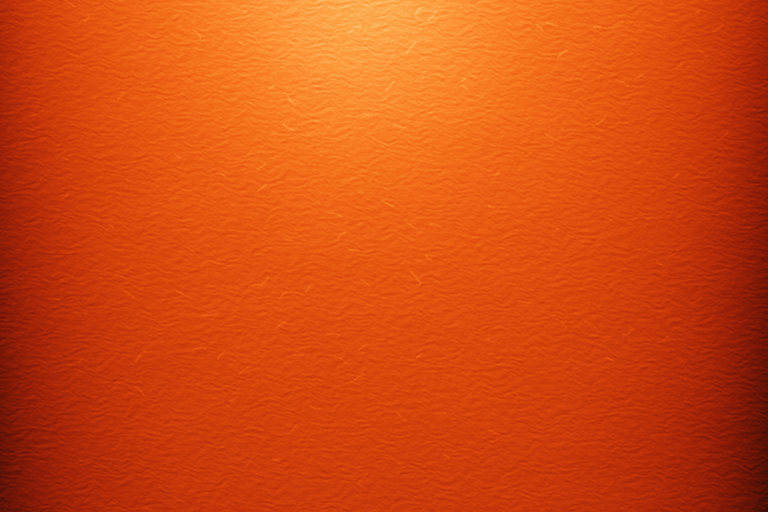
Write a Shadertoy shader that draws this texture.

```glsl
// Orange fibrous paper lit from the top centre, with dark side edges.

vec2 hash2(vec2 cell) {
    uvec2 q = uvec2(ivec2(cell)) * uvec2(1597334673u, 3812015801u);
    uint n = (q.x ^ q.y) * 1597334673u;
    n = (n ^ (n >> 15)) * 2246822519u;
    n ^= n >> 13;
    return vec2(n & 65535u, n >> 16) / 65535.0;
}

float gradientDot(vec2 cell, vec2 offset) {
    float angle = 6.28318 * hash2(cell).x;
    return dot(vec2(cos(angle), sin(angle)), offset);
}

float gradientNoise(vec2 p) {
    vec2 i = floor(p), f = p - i;
    vec2 u = f * f * f * (f * (f * 6.0 - 15.0) + 10.0);
    vec2 e = vec2(1.0, 0.0);
    return mix(mix(gradientDot(i, f), gradientDot(i + e, f - e), u.x),
               mix(gradientDot(i + e.yx, f - e.yx), gradientDot(i + 1.0, f - 1.0), u.x), u.y);
}

// Pulp height: bent strands lying mostly sideways, over a finer tooth
float pulpHeight(vec2 p) {
    vec2 bend = vec2(gradientNoise(p * 24.0), gradientNoise(p * 24.0 + 71.0));
    vec2 q = p + 0.014 * bend;
    float strands = gradientNoise(q * vec2(42.0, 115.0));
    float crossing = gradientNoise(mat2(0.9, 0.42, -0.42, 0.9) * q * vec2(65.0, 150.0) + 37.0);
    float tooth = gradientNoise(p * vec2(130.0, 210.0) + 113.0);
    return strands + 0.7 * crossing + 0.45 * tooth;
}

// Sparse pale hairs, one candidate per cell
float looseFibres(vec2 p) {
    vec2 g = p * 18.0, home = floor(g);
    float pixel = 18.0 / iResolution.y, cover = 0.0;
    for (int y = -1; y <= 1; y++)
    for (int x = -1; x <= 1; x++) {
        vec2 cell = home + vec2(x, y);
        vec2 place = hash2(cell), trait = hash2(cell + 311.0);
        float angle = (trait.x - 0.5) * 1.8, halfLength = 0.08 + 0.18 * trait.y;
        vec2 d = g - cell - place, along = vec2(cos(angle), sin(angle));
        float s = dot(d, along);
        float side = dot(d, vec2(-along.y, along.x)) + (place.x - 0.5) * 2.0 * s * s;
        float dist = length(vec2(max(abs(s) - halfLength, 0.0), side));
        float present = step(0.72, hash2(cell + 733.0).x);
        cover = max(cover, present * (1.0 - smoothstep(0.008, 0.022 + pixel, dist)));
    }
    return cover;
}

// Broad light: vertical ramp, side falloff and overhead glow
float lightTone(vec2 uv) {
    float tone = 0.42 + 0.46 * uv.y;
    tone -= 0.66 * exp(-uv.x / 0.125) + 0.75 * exp((uv.x - 1.0) / 0.13);
    vec2 glow = (uv - vec2(0.47, 1.0)) / vec2(0.20, 0.35);
    return tone + 0.35 * exp(-dot(glow, glow));
}

vec3 orangeRamp(float t) {
    t = clamp(t, -0.35, 1.35);
    float warm = max(t, 0.0);
    return vec3(0.55 + t * (0.75 - 0.32 * t),
                0.11 + t * (0.22 + 0.21 * t),
                0.03 + 0.02 * t + 0.13 * warm * warm * warm * warm);
}

void mainImage(out vec4 fragColor, in vec2 fragCoord) {
    vec2 uv = fragCoord / iResolution.xy;
    vec2 p = fragCoord / iResolution.y;

    // Relief lit from above, with slow mottling
    float relief = pulpHeight(p) - pulpHeight(p + vec2(-0.0012, 0.0032));
    float mottle = gradientNoise(p * vec2(7.0, 16.0) + 19.0);
    float tone = lightTone(uv);
    tone += 0.13 * relief + 0.025 * mottle;
    tone += 0.13 * looseFibres(p) * smoothstep(-0.2, 0.6, tone);

    fragColor = vec4(clamp(orangeRamp(tone), 0.0, 1.0), 1.0);
}
```
